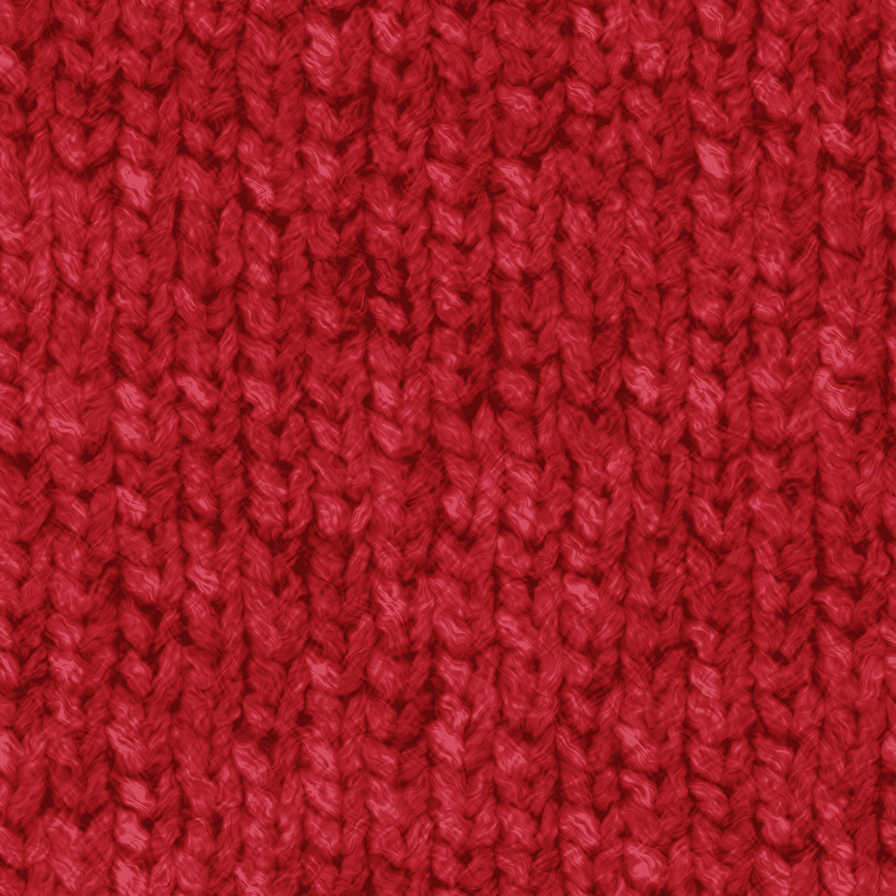
Give the GLSL for this texture, as a three.js fragment shader.

```glsl
// Red stocking-stitch wool: columns of soft, fibrous V-shaped stitches.
varying vec2 vUv;

const vec2 GRID = vec2(14.0, 22.0);           // stitches across and up
const vec2 CELL = vec2(1.0, 14.0 / 22.0);     // stitch size in column widths

const vec3 SHADOW = vec3(0.38, 0.035, 0.045);
const vec3 DEEP   = vec3(0.52, 0.06, 0.07);
const vec3 WOOL   = vec3(0.62, 0.09, 0.11);
const vec3 BRIGHT = vec3(0.69, 0.12, 0.16);
const vec3 ROSE   = vec3(0.75, 0.17, 0.23);
const vec3 SHEEN  = vec3(0.83, 0.29, 0.37);

float hash(vec2 p) {
  vec3 q = fract(vec3(p.xyx) * 0.1031);
  q += dot(q, q.yzx + 33.33);
  return fract((q.x + q.y) * q.z);
}

float noise(vec2 p) {
  vec2 i = floor(p), f = fract(p);
  f = f * f * (3.0 - 2.0 * f);
  return mix(mix(hash(i), hash(i + vec2(1.0, 0.0)), f.x),
             mix(hash(i + vec2(0.0, 1.0)), hash(i + vec2(1.0, 1.0)), f.x), f.y);
}

vec2 rotate(vec2 p, float angle) {
  float c = cos(angle), s = sin(angle);
  return vec2(c * p.x + s * p.y, c * p.y - s * p.x);
}

// One yarn arm: height, position across, position along, random seed.
vec4 yarnArm(vec2 d, float tilt, vec2 halfSize, float seed) {
  vec2 q = rotate(d, tilt + (seed - 0.5) * 0.35);
  q.x += 0.25 * q.y * q.y;
  vec2 r = q / (halfSize * (0.85 + 0.3 * fract(seed * 7.3)));
  r.x *= 1.0 + 0.25 * r.y;
  return vec4(1.0 - dot(r, r), q, seed);
}

vec4 higher(vec4 a, vec4 b) {
  return a.x > b.x ? a : b;
}

// Fine strands running along an arm, slightly twisted.
float strands(vec2 q, float twist, float seed) {
  vec2 s = rotate(q, twist) + seed * 17.0 + 5.0;
  s.x += 0.05 * noise(s * 7.0);
  return 0.5 * noise(s * vec2(19.0, 4.5)) + 0.5 * noise(s * vec2(36.0, 9.0)) - 0.5;
}

// Loose hairs lying across the whole fabric.
float fuzz(vec2 uv) {
  vec2 bend = vec2(noise(uv * 30.0), noise(uv * 30.0 + 40.0)) * 0.03;
  float a = noise(rotate(uv + bend, 0.7) * vec2(260.0, 75.0) + 300.0);
  float b = noise(rotate(uv - bend, -0.8) * vec2(240.0, 70.0) + 500.0);
  return 0.5 * (a + b) - 0.5;
}

vec3 woolRamp(float t) {
  float x = clamp(t, 0.0, 1.0) * 5.0;
  vec3 c = mix(SHADOW, DEEP, clamp(x, 0.0, 1.0));
  c = mix(c, WOOL, clamp(x - 1.0, 0.0, 1.0));
  c = mix(c, BRIGHT, clamp(x - 2.0, 0.0, 1.0));
  c = mix(c, ROSE, clamp(x - 3.0, 0.0, 1.0));
  return mix(c, SHEEN, clamp(x - 4.0, 0.0, 1.0));
}

void main() {
  // Hand-made sway of columns and rows, with ragged yarn edges
  vec2 sway = vec2(noise(vUv * vec2(6.0, 11.0)), noise(vUv * 5.0 + 20.0)) - 0.5;
  vec2 ragged = vec2(noise(vUv * 75.0 + 9.0), noise(vUv * 75.0 + 33.0)) - 0.5;
  vec2 p = vUv * GRID + sway * vec2(0.22, 0.5) + ragged * vec2(0.13, 0.2);
  vec2 base = floor(p);

  // Topmost left and right arm among neighbouring stitches
  vec4 left = vec4(-1.0), right = vec4(-1.0);
  for (int i = -1; i <= 1; i++) {
    for (int j = -1; j <= 1; j++) {
      vec2 id = base + vec2(float(i), float(j));
      vec2 key = mod(id, GRID);
      float seedL = hash(key + 3.0), seedR = hash(key + 61.0);
      float shift = (hash(vec2(key.x, 91.0)) - 0.5) * 0.4;
      vec2 jitter = (vec2(seedR, hash(key + 127.0)) - 0.5) * vec2(0.12, 0.28);
      vec2 d = p - id - vec2(0.08, 0.5 + shift) - jitter;
      left = higher(left, yarnArm(d * CELL, 0.5, vec2(0.27, 0.47), seedL));
      right = higher(right, yarnArm((d - vec2(0.5, 0.0)) * CELL, -0.34, vec2(0.23, 0.54), seedR));
    }
  }
  float isLeft = smoothstep(-0.16, 0.16, left.x - right.x);
  vec4 arm = higher(left, right);

  // Rounded yarn with dark gaps
  float body = smoothstep(-0.1, 0.8, arm.x);
  float fade = smoothstep(0.1, 0.65, arm.x);
  float fibre = mix(strands(right.yz, -0.35, right.w), strands(left.yz, 0.2, left.w), isLeft);
  float tone = 0.07 + 0.53 * body + mix(-0.06, 0.05, isLeft);
  tone += fade * (0.18 * (arm.w - 0.5) - 0.25 * arm.y);
  tone += fibre * (0.38 + 0.3 * fade);

  // Sheen on some left arms, loose hairs and uneven dye
  float gloss = isLeft * smoothstep(0.4, 1.0, arm.x) * smoothstep(0.35, 1.0, left.w);
  tone += gloss * (0.06 + 0.6 * max(fibre, 0.0));
  tone += 0.62 * fuzz(vUv);
  tone += 0.16 * (noise(vUv * vec2(2.5, 9.0) + 70.0) - 0.5);
  tone += 0.14 * (noise(vUv * vec2(16.0, 20.0) + 150.0) - 0.5);

  gl_FragColor = vec4(woolRamp(tone), 1.0);
}
```
